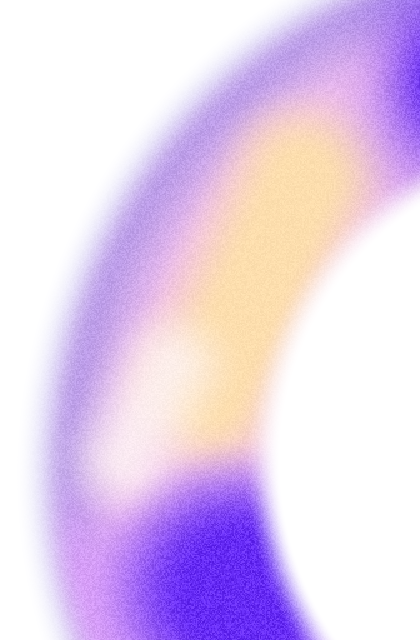
This background is drawn by a WebGL 1 fragment shader. Its source:

```glsl
precision highp float;

uniform vec2 u_resolution;

float hash(vec2 cell) {
  vec3 q = fract(vec3(cell.xyx) * 0.1031);
  q += dot(q, q.yzx + 33.33);
  return fract((q.x + q.y) * q.z);
}

float segmentDistance(vec2 p, vec2 a, vec2 b) {
  vec2 ab = b - a;
  return length(p - a - ab * clamp(dot(p - a, ab) / dot(ab, ab), 0.0, 1.0));
}

// 1 inside the inner distance, easing to 0 at the outer one
float glow(float dist, float inner, float outer) {
  return 1.0 - smoothstep(inner, outer, dist);
}

void main() {
  vec2 p = gl_FragCoord.xy / u_resolution.y;
  p.x += 0.5 * (0.65625 - u_resolution.x / u_resolution.y);

  vec3 periwinkle = vec3(0.77, 0.76, 0.95);
  vec3 lavender = vec3(0.73, 0.61, 0.91);
  vec3 pink = vec3(0.94, 0.75, 0.93);
  vec3 orchid = vec3(0.84, 0.62, 0.97);
  vec3 peach = vec3(0.99, 0.87, 0.68);
  vec3 cream = vec3(0.99, 0.95, 0.95);
  vec3 violet = vec3(0.40, 0.17, 0.96);

  // Soft ring between two nearly concentric circles
  float depth = 0.884 - distance(p, vec2(0.911, 0.258));
  float holeRadius = distance(p, vec2(0.911, 0.277));
  float ring = smoothstep(-0.005, 0.09, depth) * smoothstep(0.472, 0.533, holeRadius);

  // Hue shifts from the rim inward, then toward the lower end
  vec3 color = mix(periwinkle, lavender, smoothstep(0.01, 0.07, depth));
  color = mix(color, pink, smoothstep(0.07, 0.19, depth));
  color = mix(color, orchid, glow(p.y, 0.09, 0.28) * smoothstep(0.02, 0.09, depth));

  // Warm streak with a pale tail
  float warm = segmentDistance(p, vec2(0.475, 0.72), vec2(0.326, 0.388));
  color = mix(color, peach, glow(warm, 0.035, 0.16));
  float pale = segmentDistance(p, vec2(0.267, 0.427), vec2(0.195, 0.284));
  color = mix(color, cream, 0.85 * glow(pale, 0.0, 0.12));

  // Violet pools at both ends
  color = mix(color, violet, glow(distance(p, vec2(0.378, 0.076)), 0.08, 0.245));
  vec2 upper = (p - vec2(0.69, 0.876)) / vec2(0.091, 0.143);
  color = mix(color, violet, exp(-dot(upper, upper)));

  // Fine grain, strongest in the saturated areas
  float grain = hash(floor(p * 512.0)) - 0.5;
  color += grain * (0.02 + 0.17 * (1.0 - color.g));

  gl_FragColor = vec4(mix(vec3(1.0), color, ring), 1.0);
}
```
